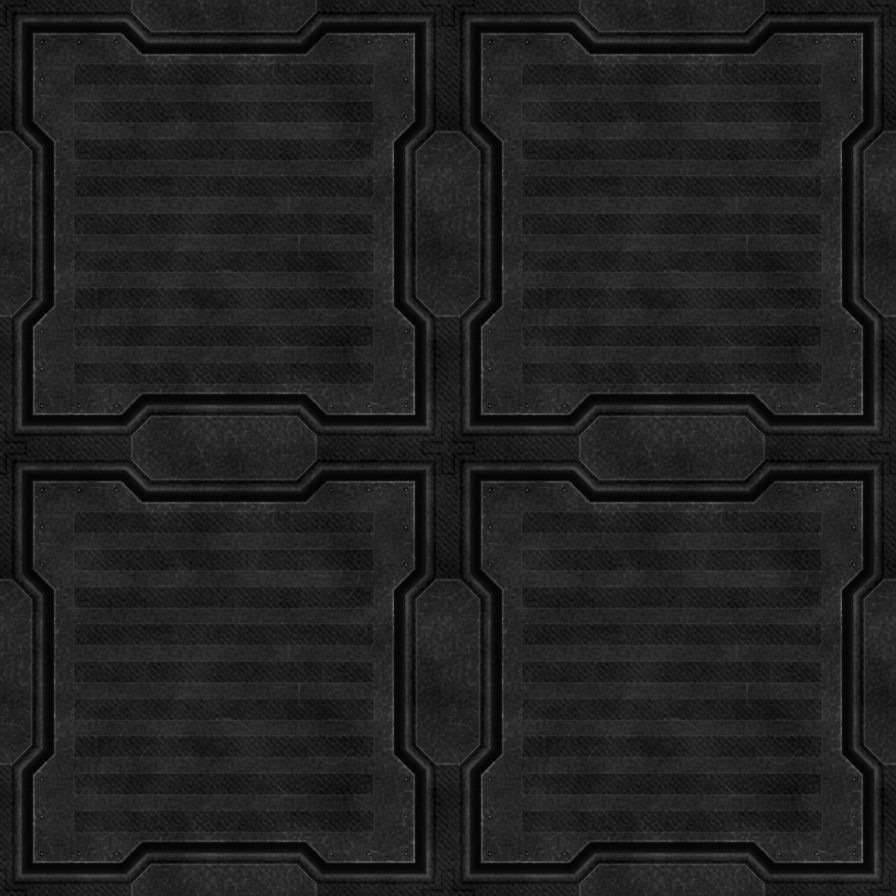
Reproduce this pattern procedurally as a Shadertoy shader.

```glsl
const float REPEATS = 2.0;
const float CELL = 384.0;          // length units per repeat
const float PANEL_HALF = 164.0;
const float NOTCH_DEPTH = 18.0;
const float NOTCH_HALF = 88.0;
const float GROOVE_WIDTH = 9.0;
const float RIM_END = 18.0;
const float PLATE_HALF = 80.0;
const float BAR_PITCH = 32.0;
const vec2 BAR_HALF = vec2(128.5, 9.3);
const float BAR_COUNT = 9.0;
const float WEAVE_PITCH = 6.0;     // divides CELL evenly
const float RIVET_LINE = 156.0;
const float RIVET_STEP = 32.0;
const float PANEL_TONE = 0.148;
const float BAR_TONE = 0.112;
const float PLATE_TONE = 0.138;
const float CHANNEL_TONE = 0.105;
const float GROOVE_TONE = 0.025;
const float EDGE_LIGHT = 0.12;
const float MOTTLE = 0.085;
const float GRAIN = 0.055;
const float TAU = 6.2831853;

float hash(vec2 p) {
    vec3 q = fract(p.xyx * vec3(0.1031, 0.103, 0.0973));
    q += dot(q, q.yzx + 33.33);
    return fract((q.x + q.y) * q.z);
}

float cornerSlope(vec2 lattice, vec2 offset, float period) {
    float angle = TAU * hash(mod(lattice, period) + period);
    return dot(vec2(cos(angle), sin(angle)), offset);
}

// Gradient noise that wraps once per cell
float noise(vec2 uv, float period) {
    vec2 p = uv * period, i = floor(p), f = p - i;
    vec2 s = f * f * f * (f * (f * 6.0 - 15.0) + 10.0);
    vec2 e = vec2(1.0, 0.0);
    float low = mix(cornerSlope(i, f, period), cornerSlope(i + e, f - e, period), s.x);
    float high = mix(cornerSlope(i + e.yx, f - e.yx, period),
                     cornerSlope(i + 1.0, f - 1.0, period), s.x);
    return mix(low, high, s.y);
}

float fbm(vec2 uv) {
    float sum = 0.0, amp = 0.6, period = 6.0;
    for (int k = 0; k < 5; k++) {
        sum += amp * noise(uv, period);
        period *= 2.0;
        amp *= 0.65;
    }
    return sum;
}

float notchedSide(vec2 q) {
    float slope = (q.x - q.y - PANEL_HALF + NOTCH_HALF) * 0.7071;
    return max(q.x - PANEL_HALF, min(q.x - PANEL_HALF + NOTCH_DEPTH, slope));
}

float boxDistance(vec2 p, vec2 halfSize) {
    vec2 d = abs(p) - halfSize;
    return length(max(d, 0.0)) + min(max(d.x, d.y), 0.0);
}

float weave(vec2 p) {
    vec2 w = TAU * p / WEAVE_PITCH;
    return 0.7 * sin(w.x + w.y) + 0.4 * sin(w.x) * sin(w.y);
}

void mainImage(out vec4 fragColor, in vec2 fragCoord) {
    vec2 uv = fract(fragCoord / iResolution.xy * REPEATS);
    vec2 p = (uv - 0.5) * CELL, q = abs(p);
    float aa = 0.7 * REPEATS * CELL / iResolution.y;
    float d = max(notchedSide(q), notchedSide(q.yx));

    // Wear
    float mottle = fbm(uv);
    float grain = noise(uv, 128.0);
    float speck = smoothstep(0.18, 0.5, noise(uv, 96.0) + 0.4 * mottle);
    float scratch = (1.0 - smoothstep(0.0, 0.03, abs(noise(uv, 9.0))))
                  * smoothstep(0.1, 0.4, noise(uv + 0.37, 14.0));
    float fabric = 0.022 * weave(p);

    // Panel with recessed woven bars
    float row = clamp(round(p.y / BAR_PITCH), -0.5 * (BAR_COUNT - 1.0), 0.5 * (BAR_COUNT - 1.0));
    float bar = boxDistance(p - vec2(0.0, row * BAR_PITCH), BAR_HALF);
    float panel = mix(BAR_TONE + fabric, PANEL_TONE, smoothstep(-aa, aa, bar));
    panel += 0.035 * (1.0 - smoothstep(0.3, 0.6 + aa, abs(bar)));
    panel += 0.05 * scratch + 0.09 * speck * exp(min(d, 0.0) / 14.0);
    float corner = smoothstep(60.0, 150.0, min(q.x, q.y));
    float edge = 1.0 - smoothstep(0.3, 1.0 + aa, abs(d + 1.2));
    panel += EDGE_LIGHT * edge * clamp(0.6 + 0.35 * corner + mottle, 0.2, 1.2);

    // Rivets along the corner flanges
    for (int k = 0; k < 3; k++) {
        vec2 seat = vec2(RIVET_LINE, RIVET_LINE - RIVET_STEP * float(k));
        float r = min(length(q - seat), length(q - seat.yx));
        panel -= 0.06 * (1.0 - smoothstep(1.8, 2.2 + aa, r));
        panel += 0.17 * (1.0 - smoothstep(0.7, 0.9 + aa, r));
    }

    // Groove and raised rim
    float rim = mix(0.155, 0.10, smoothstep(GROOVE_WIDTH, RIM_END, d));
    rim += 0.075 * exp(-pow((d - GROOVE_WIDTH - 2.0) / 1.5, 2.0)) * (0.8 + mottle);
    rim -= 0.06 * exp(-pow((d - RIM_END + 1.5) / 1.5, 2.0));
    float groove = GROOVE_TONE + 0.05 * smoothstep(4.0, GROOVE_WIDTH, d);

    // Woven channel with short slots at the crossing
    vec2 e = 0.5 * CELL - q;
    float slot = min(boxDistance(e, vec2(22.0, 5.0)), boxDistance(e.yx, vec2(22.0, 5.0)));
    float channel = CHANNEL_TONE + 1.2 * fabric;
    channel -= 0.05 * (1.0 - smoothstep(0.4, 1.0 + aa, abs(slot)));

    // Chamfered plates bridging neighbouring cells
    float plateEdge = max(min(q.x, q.y) - PLATE_HALF, RIM_END - d);
    float plate = PLATE_TONE + 0.3 * fabric + 0.05 * scratch + 0.04 * speck;
    plate += 0.07 * (1.0 - smoothstep(0.3, 0.7 + aa, abs(plateEdge + 1.0)));
    float outer = mix(plate, channel, smoothstep(-aa, aa, plateEdge));

    // Layers from the panel outwards
    float tone = mix(panel, groove, smoothstep(-aa, aa, d));
    tone = mix(tone, rim, smoothstep(-aa, aa, d - GROOVE_WIDTH));
    tone = mix(tone, outer, smoothstep(-aa, aa, d - RIM_END));
    float inGroove = smoothstep(-aa, aa, d) * (1.0 - smoothstep(-aa, aa, d - GROOVE_WIDTH));
    tone += (MOTTLE * mottle + GRAIN * grain) * (1.0 - 0.8 * inGroove);
    fragColor = vec4(vec3(clamp(tone, 0.0, 1.0)), 1.0);
}
```
